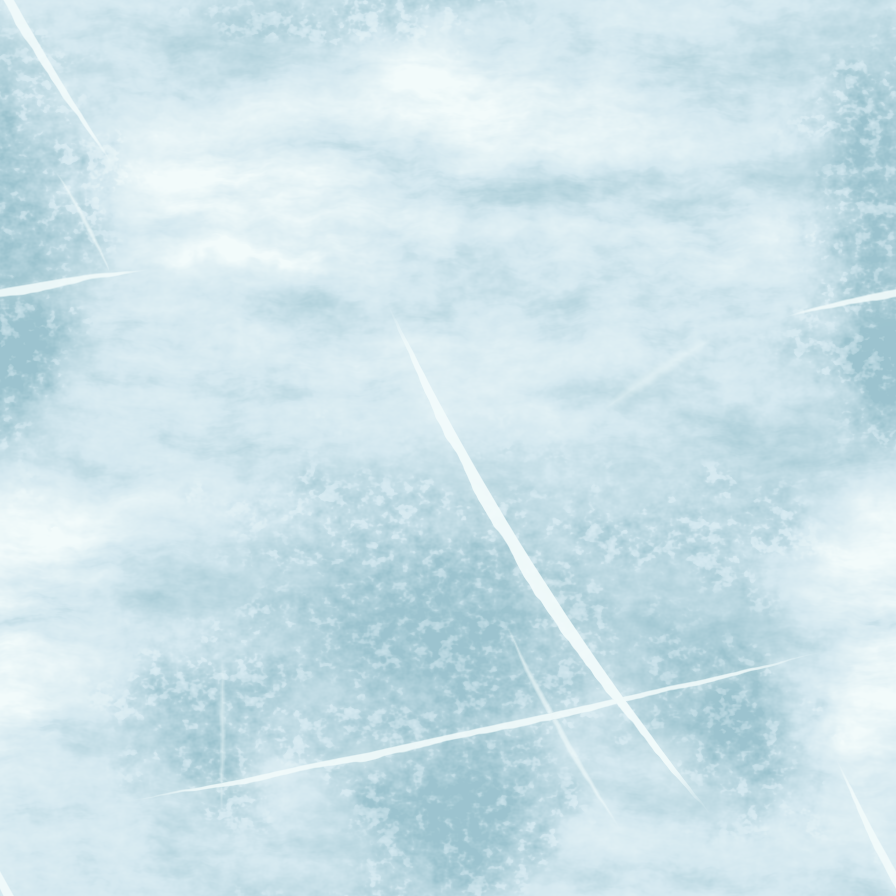
Write a Shadertoy shader that draws this texture.

```glsl
const vec3 DEEP_ICE = vec3(0.61, 0.765, 0.81);
const vec3 PALE_ICE = vec3(0.83, 0.91, 0.94);
const vec3 SNOW = vec3(0.95, 0.985, 0.985);
const float BASE_SHADE = 0.05;
const float PATCH_DEPTH = 1.1;
const float SNOW_GAIN = 0.75;
const float STREAK_GAIN = 0.75;
const float MOTTLE_GAIN = 0.34;
const float GRAIN_GAIN = 0.55;
const float SPECK_GAIN = 0.25;

// Soft regions: centre.xy, radius.xy, with a weight each
const int REGIONS = 8;
const vec4 PATCHES[REGIONS] = vec4[](
    vec4(0.50, 0.31, 0.27, 0.17), vec4(0.83, 0.20, 0.09, 0.12),
    vec4(0.51, 0.08, 0.10, 0.09), vec4(0.21, 0.17, 0.10, 0.08),
    vec4(0.00, 0.60, 0.09, 0.10), vec4(0.99, 0.83, 0.11, 0.17),
    vec4(0.33, 0.98, 0.16, 0.06), vec4(0.82, 0.44, 0.14, 0.07));
const float PATCH_WEIGHTS[REGIONS] = float[](0.76, 0.7, 0.8, 0.55, 1.0, 0.72, 0.4, 0.35);
const vec4 DRIFTS[REGIONS] = vec4[](
    vec4(0.30, 0.79, 0.19, 0.07), vec4(0.50, 0.92, 0.10, 0.06),
    vec4(0.00, 0.32, 0.09, 0.14), vec4(0.82, 0.74, 0.11, 0.04),
    vec4(0.97, 0.22, 0.06, 0.10), vec4(0.33, 0.717, 0.16, 0.014),
    vec4(0.11, 0.39, 0.10, 0.06), vec4(0.62, 0.87, 0.14, 0.05));
const float DRIFT_WEIGHTS[REGIONS] = float[](0.9, 0.8, 0.9, 0.5, 0.6, 0.7, 0.4, 0.4);

// Cracks: start.xy, end.xy; then bend, half width, strength, softness
const int CRACKS = 8;
const vec4 CRACK_ENDS[CRACKS] = vec4[](
    vec4(0.43, 0.67, 0.80, 0.085), vec4(0.13, 0.103, 0.93, 0.275),
    vec4(0.56, 0.31, 0.695, 0.07), vec4(-0.07, 1.16, 0.13, 0.81),
    vec4(0.87, 0.645, 1.17, 0.70), vec4(0.06, 0.81, 0.125, 0.69),
    vec4(0.247, 0.27, 0.247, 0.09), vec4(0.67, 0.54, 0.80, 0.625));
const vec4 CRACK_SHAPES[CRACKS] = vec4[](
    vec4(-0.028, 0.0085, 0.95, 0.001), vec4(-0.007, 0.0046, 0.9, 0.0012),
    vec4(-0.004, 0.0030, 0.65, 0.0022), vec4(-0.010, 0.0055, 0.9, 0.0012),
    vec4(0.004, 0.0050, 0.9, 0.0015), vec4(0.004, 0.0022, 0.65, 0.0020),
    vec4(0.002, 0.0024, 0.45, 0.0030), vec4(0.003, 0.0060, 0.45, 0.0060));

float hash(vec2 cell) {
    uvec2 q = uvec2(cell);
    uint h = (q.x * 1597u + q.y * 51749u) * 747796405u + 977u;
    h = ((h >> 15) ^ h) * 277803737u;
    h = ((h >> 13) ^ h) * 668265u;
    return float((h >> 8) & 65535u) / 65536.0;
}

float corner(vec2 cell, vec2 offset, vec2 period) {
    float angle = 6.2832 * hash(mod(cell, period));
    return dot(vec2(cos(angle), sin(angle)), offset);
}

// Gradient noise wrapping after one canvas; freq holds whole numbers
float noise(vec2 p, vec2 freq) {
    vec2 cell = floor(p * freq), f = fract(p * freq);
    vec2 u = f * f * f * (f * (f * 6.0 - 15.0) + 10.0);
    vec2 e = vec2(1.0, 0.0);
    return mix(
        mix(corner(cell, f, freq), corner(cell + e, f - e, freq), u.x),
        mix(corner(cell + e.yx, f - e.yx, freq), corner(cell + 1.0, f - 1.0, freq), u.x), u.y);
}

float fbm(vec2 p, vec2 freq, int octaves) {
    float sum = 0.0, gain = 1.0;
    for (int i = 0; i < octaves; i++) {
        sum += gain * noise(p, freq);
        freq *= 2.0;
        gain *= 0.6;
    }
    return sum;
}

vec2 wrap(vec2 d) { return fract(d + 0.5) - 0.5; }

float blob(vec2 p, vec4 region) {
    vec2 d = wrap(p - region.xy) / region.zw;
    return exp(-dot(d, d));
}

float crack(vec2 p, vec4 ends, vec4 shape, float wobble, float pixel) {
    vec2 axis = ends.zw - ends.xy;
    float len = length(axis);
    vec2 dir = axis / len;
    vec2 d = wrap(p - 0.5 * (ends.xy + ends.zw));
    float t = clamp(dot(d, dir) / len + 0.5, 0.0, 1.0);
    float arch = 4.0 * t * (1.0 - t);
    float away = abs(dot(d, vec2(-dir.y, dir.x)) - shape.x * arch + 0.002 * wobble);
    float width = shape.y * arch * (0.9 + 0.3 * wobble);
    float soft = max(shape.w, pixel);
    float line = 1.0 - smoothstep(width - soft, width + soft, away);
    float frost = 0.22 * exp(-away / (2.0 * shape.y)) * (1.0 + wobble);
    return shape.z * max(line, frost) * smoothstep(0.0, 0.45, arch);
}

void mainImage(out vec4 fragColor, in vec2 fragCoord) {
    vec2 p = fragCoord / iResolution.xy;
    float pixel = 0.8 / iResolution.y;

    // Cloudy layers and fine texture
    vec2 warp = vec2(fbm(p, vec2(5.0), 5), fbm(p, vec2(7.0), 5));
    vec2 q = p + vec2(0.06, 0.035) * warp;
    float streaks = fbm(p + 0.015 * warp, vec2(3.0, 11.0), 6);
    float mottle = fbm(p + 0.01 * warp, vec2(13.0, 19.0), 5);
    float grain = fbm(p, vec2(61.0, 71.0), 3);

    // Deep patches and snowy drifts
    float depth = 0.0, drift = 0.0;
    for (int i = 0; i < REGIONS; i++) {
        depth += PATCH_WEIGHTS[i] * blob(q, PATCHES[i]);
        drift += DRIFT_WEIGHTS[i] * blob(q, DRIFTS[i]);
    }
    float deep = smoothstep(0.05, 0.95, depth + 0.3 * mottle + 0.2 * streaks);
    float shade = BASE_SHADE - PATCH_DEPTH * deep;
    shade += SNOW_GAIN * drift * (0.9 + 0.8 * streaks);
    shade += STREAK_GAIN * streaks * (1.0 - 0.6 * deep) + MOTTLE_GAIN * mottle;
    shade += GRAIN_GAIN * grain * (0.2 + 0.8 * deep);
    shade += SPECK_GAIN * smoothstep(0.15, 0.5, grain + 0.6 * mottle) * smoothstep(0.1, 0.5, deep);

    // Cracks over the ice
    float wobble = fbm(p, vec2(13.0), 4);
    float lines = 0.0;
    for (int i = 0; i < CRACKS; i++)
        lines = max(lines, crack(p, CRACK_ENDS[i], CRACK_SHAPES[i], wobble, pixel));

    vec3 ice = mix(PALE_ICE, DEEP_ICE, clamp(-shade, 0.0, 1.0));
    ice = mix(ice, SNOW, clamp(shade, 0.0, 1.0));
    fragColor = vec4(mix(ice, SNOW, lines), 1.0);
}
```
